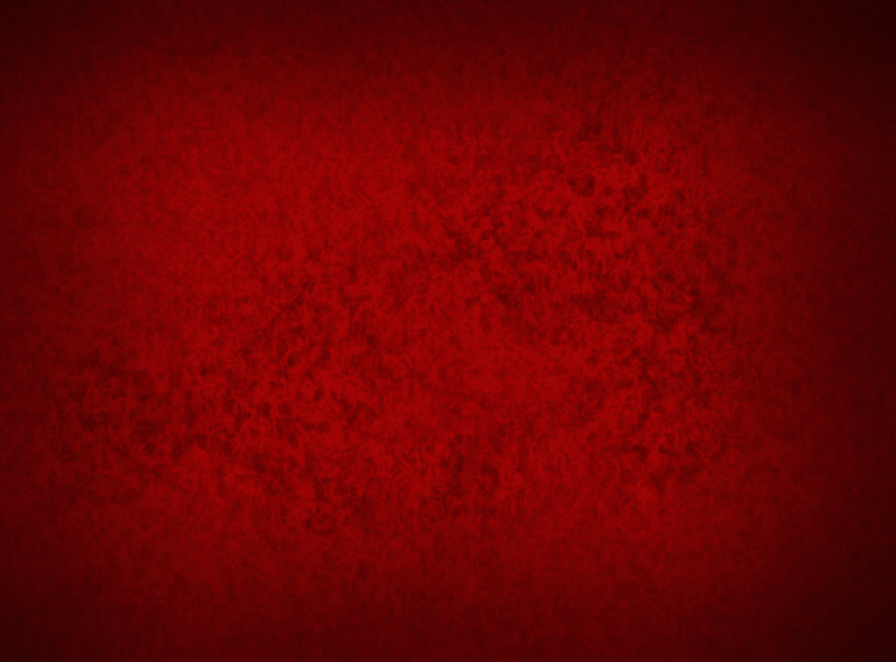
Reproduce this texture procedurally as a Shadertoy shader.

```glsl
// Worn dark red felt with fine fibres, speckled stains and shaded borders.

const vec3 SHADOW_RED = vec3(0.17, 0.006, 0.008);
const vec3 CLOTH_RED = vec3(0.59, 0.014, 0.014);
const int STAIN_COUNT = 9;

// Each stain holds its centre in canvas fractions and its radius.
const vec3 STAINS[STAIN_COUNT] = vec3[](
    vec3(0.74, 0.36, 0.13), vec3(0.70, 0.74, 0.14), vec3(0.73, 0.53, 0.13),
    vec3(0.56, 0.63, 0.12), vec3(0.12, 0.37, 0.10), vec3(0.36, 0.49, 0.13),
    vec3(0.37, 0.24, 0.09), vec3(0.25, 0.37, 0.10), vec3(0.53, 0.28, 0.10));

float hash(vec2 p) {
    return fract(sin(dot(p, vec2(127.1, 311.7))) * 43758.5453);
}

float valueNoise(vec2 p) {
    vec2 cell = floor(p);
    vec2 f = fract(p);
    f = f * f * (3.0 - 2.0 * f);
    float low = mix(hash(cell), hash(cell + vec2(1.0, 0.0)), f.x);
    float high = mix(hash(cell + vec2(0.0, 1.0)), hash(cell + vec2(1.0)), f.x);
    return mix(low, high, f.y);
}

float fbm(vec2 p) {
    float sum = 0.0;
    float weight = 0.5;
    for (int i = 0; i < 4; i++) {
        sum += weight * valueNoise(p);
        p = mat2(1.6, 1.2, -1.2, 1.6) * p + 17.3;
        weight *= 0.5;
    }
    return sum / 0.9375;
}

// Thin curled strands along the middle level of a warped noise field.
float fibres(vec2 p, float scale) {
    vec2 warp = vec2(valueNoise(p * scale * 0.6), valueNoise(p * scale * 0.6 + 41.0));
    float n = valueNoise(p * scale * vec2(1.1, 0.9) + 2.0 * warp);
    return 1.0 - smoothstep(0.0, 0.45, abs(n - 0.5));
}

// Light that falls off separately towards each border.
float borderLight(vec2 uv) {
    float left = mix(0.50, 1.0, smoothstep(-0.04, 0.26, uv.x));
    float right = mix(0.34, 1.0, smoothstep(-0.04, 0.32, 1.0 - uv.x));
    float bottom = mix(0.45, 1.0, smoothstep(-0.04, 0.32, uv.y));
    float top = mix(0.40, 1.0, smoothstep(-0.03, 0.30, 1.0 - uv.y));
    return left * right * bottom * top;
}

float stainCover(vec2 uv, float aspect) {
    float cover = 0.0;
    for (int i = 0; i < STAIN_COUNT; i++) {
        vec2 d = (uv - STAINS[i].xy) * vec2(aspect, 1.0) / STAINS[i].z;
        cover += exp(-dot(d, d));
    }
    return min(cover, 1.0);
}

void mainImage(out vec4 fragColor, in vec2 fragCoord) {
    vec2 uv = fragCoord / iResolution.xy;
    float aspect = iResolution.x / iResolution.y;
    vec2 p = uv * vec2(aspect, 1.0);

    // Broad shading with a slightly uneven edge.
    float cloud = fbm(p * 4.0 + 3.0);
    float light = borderLight(uv + 0.03 * (cloud - 0.5));
    light *= 1.0 + 0.08 * (cloud - 0.5);

    // Small speckles gather inside the stains, with a faint larger mottle.
    float cover = stainCover(uv, aspect);
    float speckle = smoothstep(0.42, 0.78, fbm(p * vec2(75.0, 62.0)));
    float mottle = smoothstep(0.40, 0.75, fbm(p * vec2(30.0, 24.0) + 9.0));
    light *= 1.0 - speckle * (0.10 + 0.20 * cover);
    light *= 1.0 - mottle * (0.03 + 0.09 * cover) - 0.04 * cover;

    // Fine nap: curled strands, short weave and grain.
    float strands = 0.55 * fibres(p, 75.0) + 0.45 * fibres(p + 5.0, 125.0);
    float weave = valueNoise(p * vec2(170.0, 80.0));
    float grain = valueNoise(p * 230.0);
    light *= 1.0 + (0.20 + 0.16 * cover) * (strands - 0.52);
    light *= 1.0 + 0.08 * (weave - 0.5) + 0.13 * (grain - 0.5);

    vec3 colour = mix(SHADOW_RED, CLOTH_RED, clamp((light - 0.17) / 0.83, 0.0, 1.1));
    fragColor = vec4(colour, 1.0);
}
```
